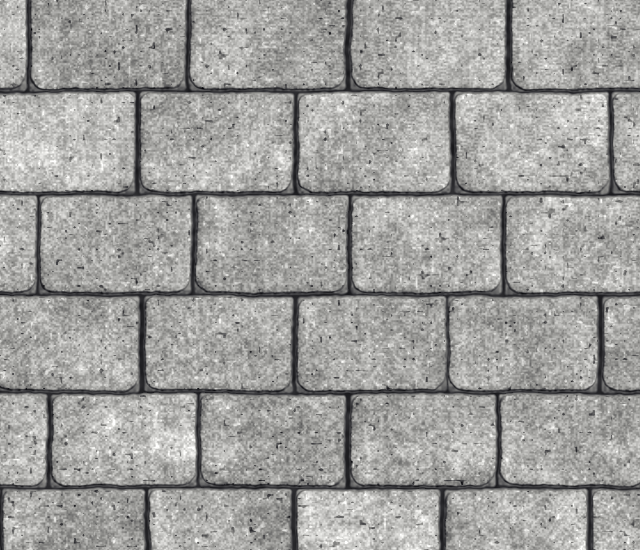
This texture is drawn by a Shadertoy shader. Its source:

```glsl
// Grey concrete paving blocks in a running bond, narrowing slightly towards the bottom.

float hash(vec2 p) {
    return fract(sin(dot(p, vec2(127.1, 311.7))) * 43758.5453);
}

float noise(vec2 p) {
    vec2 i = floor(p), f = fract(p);
    f = f * f * (3.0 - 2.0 * f);
    return mix(mix(hash(i), hash(i + vec2(1, 0)), f.x),
               mix(hash(i + vec2(0, 1)), hash(i + vec2(1, 1)), f.x), f.y);
}

float fbm(vec2 p) {
    float sum = 0.0, amp = 0.5;
    for (int i = 0; i < 4; i++) {
        sum += amp * noise(p);
        p = p * 2.03 + 17.3;
        amp *= 0.5;
    }
    return sum;
}

float roundBox(vec2 p, vec2 halfSize, float radius) {
    vec2 d = abs(p) - halfSize + radius;
    return length(max(d, 0.0)) + min(max(d.x, d.y), 0.0) - radius;
}

void mainImage(out vec4 fragColor, in vec2 fragCoord) {
    vec2 p = fragCoord / iResolution.y;
    float px = 1.0 / iResolution.y;

    // Uneven edges
    vec2 wobble = vec2(noise(p * 22.0), noise(p * 22.0 + 50.0)) - 0.5;
    vec2 chips = vec2(noise(p * 95.0 + 9.0), noise(p * 95.0 + 70.0)) - 0.5;
    vec2 w = p + wobble * 0.004 + chips * 0.0022;

    // Courses get shorter downwards: depth = a * k - b * k * k, solved for k
    float a = 0.1948, b = 0.00242;
    float k = (a - sqrt(a * a - 4.0 * b * (1.0258 - w.y))) / (2.0 * b);
    float row = floor(k);
    float odd = mod(row, 2.0);
    vec2 size = vec2(0.2914 - 0.0047 * row, a - b * (2.0 * row + 1.0));
    float u = (w.x - mix(0.633, 0.536, odd)) / size.x;
    vec2 id = vec2(floor(u), row);
    vec2 q = vec2(fract(u) - 0.5, 0.5 - fract(k)) * size;

    // Each block sits a little differently
    float tone = hash(id + 3.7);
    q.x += (hash(id + 8.1) - 0.5) * 0.003;
    q.y += q.x * (hash(id + 5.3) - 0.5) * 0.016;
    vec2 body = size * 0.5 - vec2(0.0022 + 0.0015 * hash(id + 1.9), 0.0016);
    float slab = roundBox(q, body, 0.006);
    float radius = mix(0.028, 0.016, smoothstep(-0.03, 0.03, q.y));
    float face = roundBox(q - vec2(0.0, 0.0006), body - vec2(0.0025, 0.0035), radius);

    // Cloudy stains, vertical streaks and per-block patches
    vec2 shift = id * 7.31;
    float stain = fbm(p * vec2(13.0, 9.0) + shift) - 0.47;
    float streak = noise(p * vec2(38.0, 7.0) + shift) - 0.5;
    float mottle = fbm(p * 48.0 + shift) - 0.47;
    float light = 0.675 + 0.08 * (tone - 0.5) + 0.26 * stain + 0.06 * streak + 0.20 * mottle;
    light += 0.09 * smoothstep(0.5, 0.65, fbm(p * 17.0 - shift)) * hash(id + 6.2);

    // Sandy grain, pale grit and dark pits
    light += 0.24 * (noise(p * 310.0) - 0.5) + 0.16 * (noise(p * 170.0 + 31.0) - 0.5);
    light += 0.16 * smoothstep(0.8, 0.95, noise(p * 140.0 + 12.0));
    light -= 0.34 * smoothstep(0.83, 0.96, noise(p * vec2(125.0, 150.0) + 88.0));

    // Worn rim: lit on the top and right, shaded on the left and bottom
    vec2 side = sign(q) * pow(min(abs(q) / body, 1.0), vec2(8.0));
    float rim = smoothstep(-0.016, 0.002, face);
    light += rim * (dot(side, vec2(0.07, 0.09)) - 0.05);

    // Bevel around the face, with a dark crease where it begins
    float bevel = 0.5 + dot(side, vec2(0.06, 0.14)) + 0.22 * (noise(p * 200.0) - 0.5);
    light = mix(light, bevel, smoothstep(-px, px, face));
    float crease = 1.0 - smoothstep(0.0, 0.0016 + px, abs(face - 0.0005));
    light -= crease * (0.17 - 0.09 * side.x - 0.12 * side.y);

    // Shadowed joint
    float joint = smoothstep(-0.0012 - px, 0.0006 + px, slab);
    light = mix(light, 0.09 + 0.1 * noise(p * 90.0), joint);

    vec3 color = light + mix(vec3(0.0, 0.0, 0.012), vec3(0.004, 0.003, -0.008),
                             smoothstep(0.2, 0.6, light));
    fragColor = vec4(clamp(color, 0.0, 1.0), 1.0);
}
```
